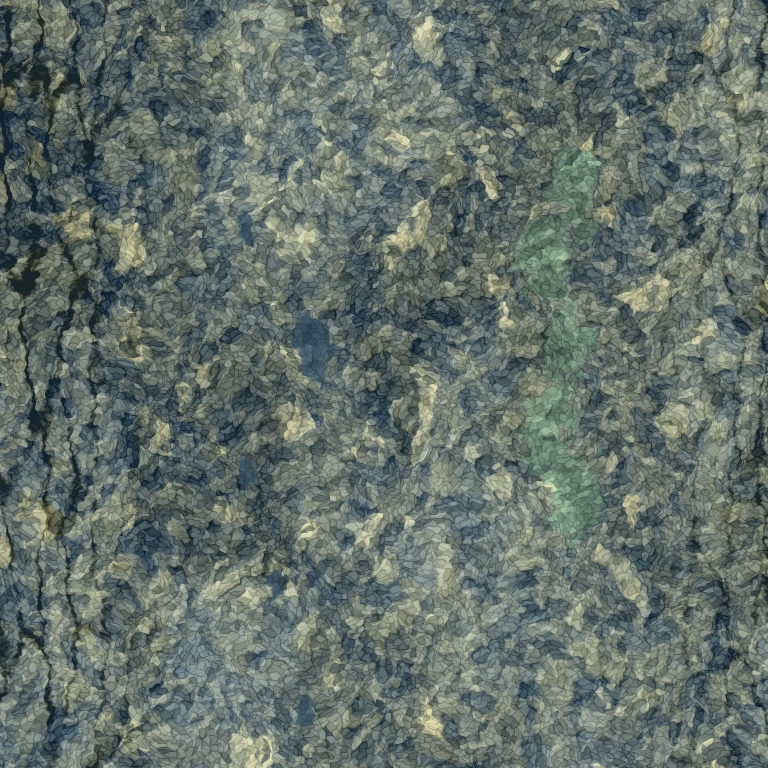
Write a WebGL 1 fragment shader that draws this texture.

```glsl
precision highp float;

uniform vec2 u_resolution;

// Palette
const vec3 DARK_BARK = vec3(0.19, 0.24, 0.24);
const vec3 PALE_BARK = vec3(0.67, 0.72, 0.67);
const vec3 LICHEN_GREEN = vec3(0.57, 0.72, 0.59);
const vec3 BARE_BLUE = vec3(0.23, 0.34, 0.41);
const vec3 WARM_SHIFT = vec3(0.050, 0.015, -0.050);

// Cells across the canvas
const vec2 GRAIN_SCALE = vec2(112.0, 128.0);
const vec2 FLAKE_SCALE = vec2(62.0, 58.0);
const vec2 CLUMP_SCALE = vec2(27.0, 20.0);
const vec2 PATCH_SCALE = vec2(8.0, 4.0);
const vec2 CRACK_SCALE = vec2(24.0, 4.5);
const vec2 CHIP_SCALE = vec2(36.0, 27.0);

// Strengths
const float BASE_TONE = 0.56;
const float GRAIN_CONTRAST = 0.42;
const float FLAKE_CONTRAST = 0.34;
const float CLUMP_CONTRAST = 0.20;
const float PATCH_CONTRAST = 0.34;
const float GAP_DEPTH = 0.26;
const float CRACK_DEPTH = 0.62;
const float RELIEF = 0.42;
const float CHIP_GAIN = 0.38;
const vec2 LIGHT_STEP = vec2(-0.0022, 0.0036);
const float CELL_SHARPNESS = 13.0;

vec3 hash3(vec2 p) {
  vec3 q = vec3(dot(p, vec2(127.1, 311.7)),
                dot(p, vec2(269.5, 183.3)),
                dot(p, vec2(419.2, 371.9)));
  return fract(sin(q) * 43758.545);
}

// Cellular noise: x = softly bordered cell value, y = distance to the gap
vec2 cells(vec2 p) {
  vec2 base = floor(p);
  vec2 local = p - base;
  float nearest = 8.0;
  float second = 8.0;
  float total = 0.0;
  float weights = 0.0;
  for (int y = -1; y <= 1; y++) {
    for (int x = -1; x <= 1; x++) {
      vec2 corner = vec2(float(x), float(y));
      vec3 h = hash3(base + corner);
      vec2 away = corner + h.xy - local;
      float d = dot(away, away);
      float w = exp(-CELL_SHARPNESS * d) + 1e-7;
      total += w * h.z;
      weights += w;
      second = min(second, max(nearest, d));
      nearest = min(nearest, d);
    }
  }
  return vec2(total / weights, sqrt(second) - sqrt(nearest));
}

// Layered sines that make the cell outlines ragged
vec2 warp(vec2 p) {
  vec2 broad = sin(p.yx * vec2(23.0, 31.0) + 2.0 * sin(p * vec2(17.0, 13.0)));
  vec2 middle = sin(p.yx * vec2(97.0, 83.0) + 2.5 * sin(p * vec2(61.0, 47.0)));
  vec2 fine = sin(p.yx * vec2(411.0, 367.0) + 2.0 * sin(p * vec2(233.0, 287.0)));
  return p + 0.007 * broad + 0.0028 * middle + 0.0011 * fine;
}

float height(vec2 p) {
  return 0.6 * cells(p * FLAKE_SCALE).x + 0.7 * cells(p * CLUMP_SCALE + 9.0).x;
}

// Ragged ellipse, 1 inside and 0 outside
float blot(vec2 p, vec2 centre, vec2 radius, float rough) {
  float d = length((p - centre) / radius) + rough;
  return 1.0 - smoothstep(0.85, 1.1, d);
}

void main() {
  vec2 uv = gl_FragCoord.xy / u_resolution;
  vec2 p = warp(uv);

  vec2 grain = cells(p * GRAIN_SCALE + 31.0);
  vec2 flake = cells(p * FLAKE_SCALE);
  vec2 clump = cells(p * CLUMP_SCALE + 9.0);
  vec2 patchy = cells(p * PATCH_SCALE + 5.0);

  // Grain and broad tone
  float tone = BASE_TONE;
  tone += GRAIN_CONTRAST * (grain.x - 0.5);
  tone += FLAKE_CONTRAST * (flake.x - 0.5);
  tone += CLUMP_CONTRAST * (clump.x - 0.5);
  tone += PATCH_CONTRAST * (patchy.x - 0.5);
  tone -= GAP_DEPTH * (1.0 - smoothstep(0.0, 0.32, grain.y));
  tone -= 0.5 * GAP_DEPTH * (1.0 - smoothstep(0.0, 0.22, flake.y));
  tone += RELIEF * (height(p) - height(p + LIGHT_STEP));

  // Upright cracks, deepest toward both sides
  float sides = 1.0 - smoothstep(0.04, 0.24, uv.x) + 0.6 * smoothstep(0.8, 1.0, uv.x);
  float crackGap = cells(p * CRACK_SCALE + 17.0).y + 0.10 * (flake.x - 0.5);
  float crack = 1.0 - smoothstep(0.02, 0.17, crackGap);
  tone -= CRACK_DEPTH * crack * (0.12 + 0.88 * sides) * smoothstep(0.1, 0.6, clump.x + 0.2);
  tone -= 0.07 * sides;

  // Scattered pale chips
  float chip = smoothstep(0.86, 0.95, cells(p * CHIP_SCALE + 43.0).x + 0.08 * (grain.x - 0.5));
  tone += CHIP_GAIN * chip * (1.0 - 0.6 * sides);

  tone = clamp(tone, -0.2, 1.25);
  vec3 colour = mix(DARK_BARK, PALE_BARK, tone);
  colour += WARM_SHIFT * (flake.x + clump.x + chip - 1.0);

  // Green lichen and smooth blue bare spots
  float rough = 0.9 * (flake.x - 0.5) + 0.5 * (clump.x - 0.5);
  float lichen = 0.0;
  float bare = 0.0;
  for (int i = 0; i < 5; i++) {
    float n = float(i);
    vec2 lichenSpot = vec2(0.745 - 0.035 * mod(n, 2.0), 0.36 + 0.1 * n);
    vec2 bareSpot = vec2(0.36 + 0.05 * sin(n * 2.3 + 1.0), 0.08 + 0.155 * n);
    float bareSize = 0.011 + 0.012 * step(2.5, n) * step(n, 3.5);
    lichen = max(lichen, blot(p, lichenSpot, vec2(0.032, 0.055), rough));
    bare = max(bare, blot(p, bareSpot, vec2(bareSize, 1.9 * bareSize), 0.6 * rough));
  }
  colour = mix(colour, LICHEN_GREEN * (0.62 + 0.55 * tone), 0.7 * lichen);
  colour = mix(colour, BARE_BLUE * (0.8 + 0.35 * tone), 0.8 * bare);

  gl_FragColor = vec4(clamp(colour, 0.0, 1.0), 1.0);
}
```
